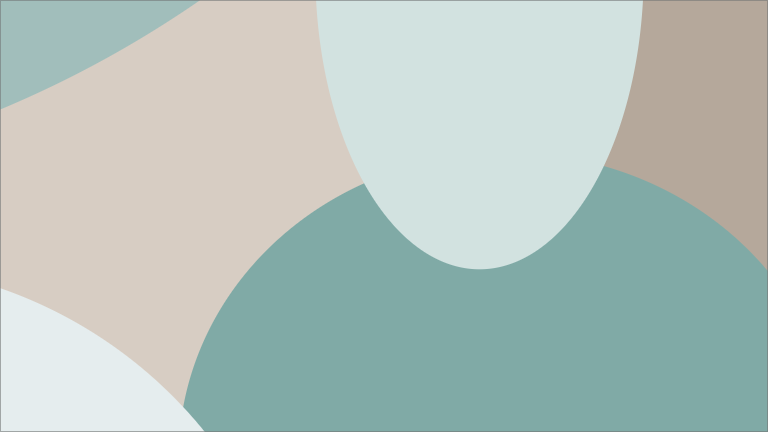
Give the GLSL for this background, as a WebGL 1 fragment shader.

```glsl
precision highp float;
// Flat abstract background: overlapping pastel ovals on a beige and taupe ground.

uniform vec2 u_resolution;

// Colours
const vec3 BEIGE = vec3(0.845, 0.804, 0.763);
const vec3 TAUPE = vec3(0.710, 0.659, 0.606);
const vec3 TEAL  = vec3(0.502, 0.667, 0.651);
const vec3 SAGE  = vec3(0.631, 0.745, 0.735);
const vec3 MINT  = vec3(0.822, 0.886, 0.880);
const vec3 FROST = vec3(0.898, 0.929, 0.932);
const vec3 FRAME = vec3(0.45, 0.46, 0.46);

// Centres and radii, in canvas heights from the lower left
const vec2 TEAL_CENTER  = vec2(1.1752, -0.0611);
const vec2 TEAL_RADII   = vec2(0.7620, 0.7076);
const vec2 MINT_CENTER  = vec2(1.1100, 1.0662);
const vec2 MINT_RADII   = vec2(0.3801, 0.6896);
const vec2 SAGE_CENTER  = vec2(-0.9745, 3.0787);
const vec2 SAGE_RADII   = vec2(2.5278);
const vec2 FROST_CENTER = vec2(-0.3421, -0.6581);
const vec2 FROST_RADII  = vec2(1.0486);

const float GROUND_SPLIT  = 1.11;   // beige to the left, taupe to the right
const float FRAME_WIDTH   = 0.0023;
const float FRAME_OPACITY = 0.6;

// Approximate signed distance to an axis-aligned ellipse
float ellipseDistance(vec2 p, vec2 center, vec2 radii) {
  vec2 q = (p - center) / radii;
  float k = length(q);
  return k * (k - 1.0) / max(length(q / radii), 1e-4);
}

// Coverage of a shape with a one-pixel soft edge
float coverage(float distanceToEdge) {
  return clamp(0.5 - distanceToEdge * u_resolution.y, 0.0, 1.0);
}

vec3 paintEllipse(vec3 under, vec3 paint, vec2 p, vec2 center, vec2 radii) {
  return mix(under, paint, coverage(ellipseDistance(p, center, radii)));
}

void main() {
  vec2 p = gl_FragCoord.xy / u_resolution.y;
  vec2 canvas = u_resolution / u_resolution.y;

  // Ground, its seam hidden beneath the mint oval
  vec3 color = mix(TAUPE, BEIGE, coverage(p.x - GROUND_SPLIT));

  // Ovals from back to front
  color = paintEllipse(color, SAGE, p, SAGE_CENTER, SAGE_RADII);
  color = paintEllipse(color, TEAL, p, TEAL_CENTER, TEAL_RADII);
  color = paintEllipse(color, MINT, p, MINT_CENTER, MINT_RADII);
  color = paintEllipse(color, FROST, p, FROST_CENTER, FROST_RADII);

  // Hairline frame along the canvas border
  vec2 inset = min(p, canvas - p);
  float frame = coverage(min(inset.x, inset.y) - FRAME_WIDTH);
  color = mix(color, FRAME, frame * FRAME_OPACITY);

  gl_FragColor = vec4(color, 1.0);
}
```
